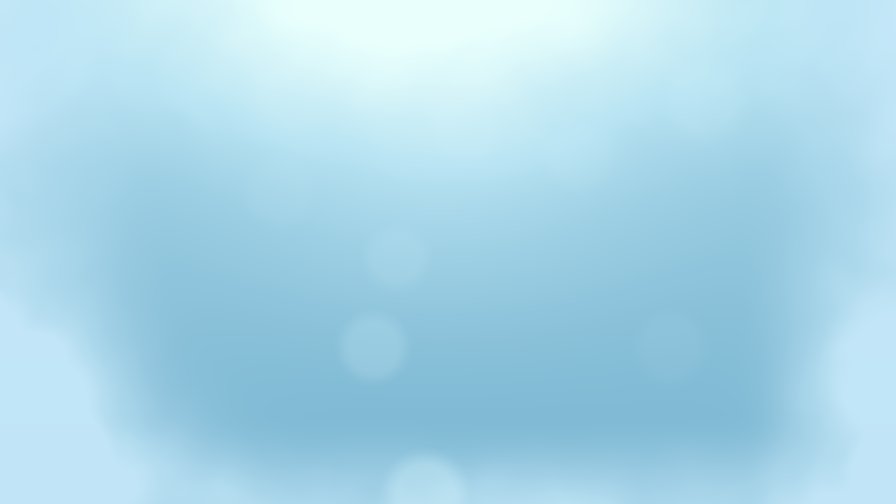
This texture is drawn by a Shadertoy shader. Its source:

```glsl
// Pale blue sky haze with a bright top glow, misty borders and soft bokeh discs.

const vec3 DEEP_BLUE = vec3(0.49, 0.72, 0.825);
const vec3 PALE_BLUE = vec3(0.72, 0.89, 0.95);
const vec3 WHITE_GLOW = vec3(0.91, 1.0, 0.99);
const vec3 MIST = vec3(0.78, 0.915, 0.98);

vec2 hash2(vec2 p) {
    vec3 q = fract(p.xyx * vec3(0.1031, 0.1030, 0.0973));
    q += dot(q, q.yzx + 33.33);
    return fract((q.xx + q.yz) * q.zy);
}

// Gaussian falloff around a centre, with separate radii per axis
float glow(vec2 p, vec2 centre, vec2 radius) {
    vec2 d = (p - centre) / radius;
    return exp(-dot(d, d));
}

float disc(vec2 p, vec2 centre, float radius) {
    return 1.0 - smoothstep(0.6 * radius, 1.15 * radius, length(p - centre));
}

// Soft cellular noise: every cell holds one round puff
float puffs(vec2 p) {
    vec2 cell = floor(p);
    float sum = 0.0;
    for (int j = -1; j <= 1; j++) {
        for (int i = -1; i <= 1; i++) {
            vec2 id = cell + vec2(i, j);
            vec2 d = id + 0.2 + 0.6 * hash2(id) - p;
            float falloff = max(0.0, 1.0 - dot(d, d) / 1.44);
            sum += falloff * falloff * (0.4 + 0.6 * hash2(id + 17.0).x);
        }
    }
    return sum;
}

// Puffs in three sizes, bent by sines
float mistNoise(vec2 p) {
    p += 0.035 * sin(p.yx * 9.0 + vec2(0.5, 2.0));
    p += 0.015 * sin(p.yx * 23.0 + vec2(1.7, 0.3));
    return 0.55 * puffs(p * 5.0) + 0.3 * puffs(p * 10.0 + 7.0)
         + 0.15 * puffs(p * 21.0 + 3.0);
}

vec3 skyRamp(float light) {
    vec3 low = mix(DEEP_BLUE, PALE_BLUE, clamp(light * 2.0, 0.0, 1.0));
    return mix(low, WHITE_GLOW, clamp(light * 2.0 - 1.0, 0.0, 1.0));
}

// Light falling from the top centre through the haze
float skyLight(vec2 uv) {
    float shaft = exp(-pow((uv.x - 0.49) / 0.24, 2.0));
    float haze = 0.4 * smoothstep(0.12, 0.75, uv.y) * (0.45 + 0.55 * shaft);
    float top = 0.64 * glow(uv, vec2(0.46, 1.03), vec2(0.43, 0.25));
    return 0.02 + haze + top;
}

// Mist gathers on the sides and the lower edge
float mistMask(vec2 uv) {
    float left = 1.0 - smoothstep(-0.06, 0.2, uv.x);
    float right = smoothstep(0.82, 1.05, uv.x);
    float bottom = 0.5 * (1.0 - smoothstep(-0.04, 0.18, uv.y));
    float corners = 0.55 * glow(uv, vec2(0.03, 0.2), vec2(0.12, 0.17))
                  + 0.35 * glow(uv, vec2(0.13, 0.06), vec2(0.12, 0.13))
                  + 0.4 * glow(uv, vec2(0.98, 0.24), vec2(0.09, 0.2));
    return 0.65 * max(left, right) + bottom + corners;
}

// Centre, radius and strength of each disc, in units of the height
const vec4 BOKEH[8] = vec4[8](
    vec4(0.741, 0.310, 0.072, 0.20), vec4(0.787, 0.486, 0.068, 0.12),
    vec4(0.845, 0.020, 0.085, 0.38), vec4(1.331, 0.310, 0.075, 0.07),
    vec4(1.150, 0.690, 0.075, 0.10), vec4(0.926, 0.745, 0.075, 0.12),
    vec4(0.555, 0.620, 0.075, 0.07), vec4(1.400, 0.800, 0.085, 0.12));

void mainImage(out vec4 fragColor, in vec2 fragCoord) {
    vec2 uv = fragCoord / iResolution.xy;
    vec2 p = fragCoord / iResolution.y;

    // Sky, with faint cloud variation near the top
    float noise = mistNoise(p);
    float upper = smoothstep(0.55, 0.9, uv.y);
    vec3 colour = skyRamp(skyLight(uv) + 0.14 * upper * (noise - 0.5));

    // Border mist
    float amount = mistMask(uv) * (0.5 + 0.75 * noise);
    colour = mix(colour, MIST, clamp(amount, 0.0, 0.92));

    // Bokeh
    for (int i = 0; i < 8; i++) {
        vec4 b = BOKEH[i];
        colour = mix(colour, vec3(0.84, 0.96, 0.99), b.w * disc(p, b.xy, b.z));
    }

    fragColor = vec4(colour, 1.0);
}
```
